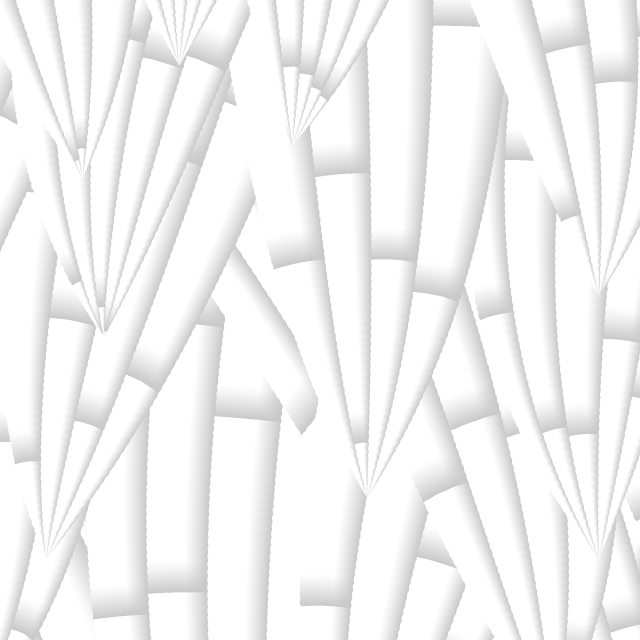
This pattern is drawn by a Shadertoy shader. Its source:

```glsl
// Overlapping white paper fans: each opens upward from a pointed tip into curved
// blades that darken toward their right edge and above each cross fold.
// Tips sit on a jittered grid; the highest fan covering a point hides the rest.

const vec2  CELL         = vec2(0.72, 0.20); // spacing of the fan tips
const float FAN_WIDTH    = 0.56;   // full width far above the tip
const float FAN_OPENING  = 2.2;    // how fast a fan reaches that width
const float MAX_LEAN     = 0.28;   // sideways slope at the tip
const float MAX_BEND     = 0.30;   // sideways curvature
const float FOLD_SPACING = 0.42;   // distance between folds along a blade
const float FOLD_DEPTH   = 0.050;  // height of the shadow above a fold
const float SHADE_START  = 0.62;   // part of the blade left white
const float SHADE_CURVE  = 1.2;
const float SCALLOP_SIZE = 0.0013; // ragged blade edges
const float SCALLOP_FREQ = 260.0;
const float SHADOW       = 0.215;  // darkest drop below white
const int   ROWS         = 11;
const int   SIDE_CELLS   = 2;
const int   SAMPLES      = 3;      // antialiasing grid per axis
const float TAU          = 6.2831853;

float hash(vec2 p) {
    return fract(sin(dot(p, vec2(127.1, 311.7))) * 43758.5453);
}

// Shadow of the fan in a cell at point p, or -1 outside the fan.
float fanShadow(vec2 p, vec2 cell) {
    vec2 jitter = vec2(hash(cell), hash(cell + 17.3));
    float stagger = 0.5 * mod(cell.y, 2.0);
    vec2 tip = (cell + vec2(stagger, 0.0) + 0.1 + 0.8 * jitter) * CELL;
    vec2 q = p - tip;
    float h = q.y;
    if (h <= 0.0) return -1.0;

    // Curved axis and opening width
    float lean = MAX_LEAN * (2.0 * hash(cell + 31.7) - 1.0);
    float bend = MAX_BEND * (2.0 * hash(cell + 47.9) - 1.0);
    float decay = exp(-FAN_OPENING * h);
    float width = FAN_WIDTH * (1.0 - decay);
    float scallop = min(SCALLOP_SIZE, 0.02 * width) * abs(sin(h * SCALLOP_FREQ));
    float u = (q.x - lean * h - bend * h * h + scallop) / width + 0.5;
    if (u < 0.0 || u > 1.0) return -1.0;

    // Blades of slightly uneven width
    float count = 4.0 + floor(2.0 * hash(cell + 59.1));
    float uneven = 0.035 * sin(TAU * u) * (2.0 * hash(cell + 71.3) - 1.0);
    float along = clamp(u + uneven, 0.0, 0.9999) * count;
    float blade = floor(along);
    float across = along - blade;
    float side = pow(clamp((across - SHADE_START) / (1.0 - SHADE_START), 0.0, 1.0), SHADE_CURVE);

    // Folds run square to the local direction of the blade
    float slope = lean + 2.0 * bend * h + (u - 0.5) * FAN_WIDTH * FAN_OPENING * decay;
    float distanceUp = h + slope * (across - 0.5) * width / count;
    float phase = hash(cell * 3.1 + vec2(blade * 7.7, 5.3));
    float aboveFold = fract(distanceUp / FOLD_SPACING + phase) * FOLD_SPACING;
    float fold = pow(clamp(1.0 - aboveFold / FOLD_DEPTH, 0.0, 1.0), SHADE_CURVE);

    return side + fold - side * fold;
}

// Searches from the front: higher tips lie over lower ones.
float paperShadow(vec2 p) {
    vec2 home = floor(p / CELL);
    for (int row = 0; row < ROWS; row++) {
        for (int i = -SIDE_CELLS; i <= SIDE_CELLS; i++) {
            float shadow = fanShadow(p, home + vec2(float(i), -float(row)));
            if (shadow >= 0.0) return shadow;
        }
    }
    return 0.0;
}

void mainImage(out vec4 fragColor, in vec2 fragCoord) {
    float shadow = 0.0;
    for (int y = 0; y < SAMPLES; y++) {
        for (int x = 0; x < SAMPLES; x++) {
            vec2 offset = (vec2(x, y) + 0.5) / float(SAMPLES) - 0.5;
            shadow += paperShadow((fragCoord + offset) / iResolution.y);
        }
    }
    shadow /= float(SAMPLES * SAMPLES);
    fragColor = vec4(vec3(1.0 - SHADOW * shadow), 1.0);
}
```
